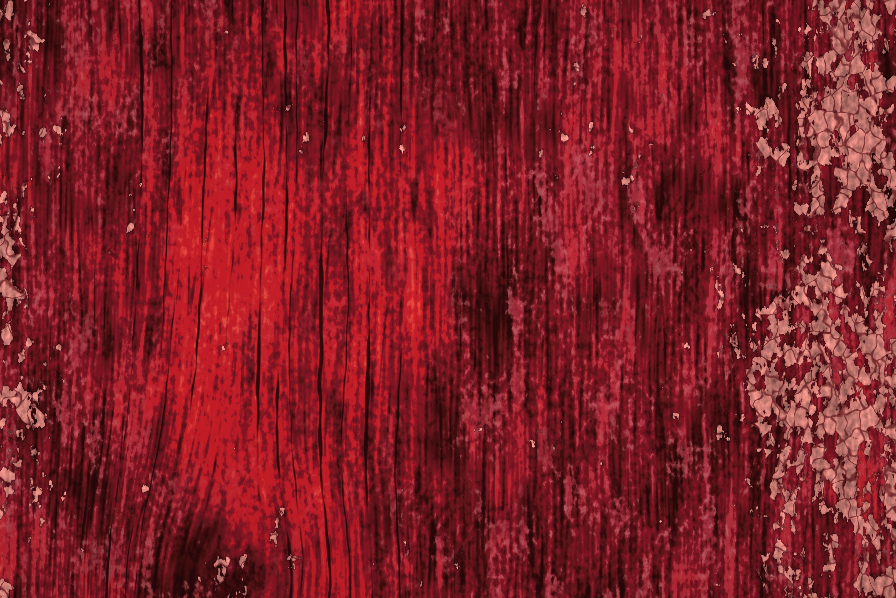
Reproduce this texture procedurally as a WebGL 2 fragment shader.

```glsl
#version 300 es
precision highp float;
// Weathered red timber: vertical grain, long splits, a knot and peeling pale paint.

uniform vec2 u_resolution;
out vec4 fragColor;

// Lengths are in canvas heights.
const vec3 SOOT    = vec3(0.15, 0.03, 0.035);
const vec3 UMBER   = vec3(0.25, 0.05, 0.055);
const vec3 MAROON  = vec3(0.38, 0.08, 0.105);
const vec3 CRIMSON = vec3(0.51, 0.08, 0.135);
const vec3 SCARLET = vec3(0.75, 0.11, 0.15);
const vec3 EMBER   = vec3(0.90, 0.26, 0.22);
const vec3 ROSE    = vec3(0.68, 0.21, 0.27);
const vec3 BLUSH   = vec3(0.75, 0.40, 0.42);
const vec3 PAINT   = vec3(0.77, 0.47, 0.44);
const vec2 GLOW_CENTRE = vec2(0.50, 0.50);
const vec2 GLOW_SIZE   = vec2(0.24, 0.48);
const vec2 KNOT        = vec2(0.37, 0.03);
const vec2 FLAKE_CELLS = vec2(46.0, 32.0);
const float RIDGES      = 76.0;
const int   SPLITS      = 12;
const float SPLIT_START = 0.23;
const float SPLIT_STEP  = 0.037;

vec2 hash2(vec2 p) {
  vec3 q = fract(p.xyx * vec3(0.1031, 0.1030, 0.0973));
  q += dot(q, q.yzx + 33.33);
  return fract((q.xx + q.yz) * q.zy);
}

float cornerSlope(vec2 cell, vec2 offset) {
  float angle = 6.2832 * hash2(cell).x;
  return dot(vec2(cos(angle), sin(angle)), offset);
}

float gradientNoise(vec2 p) {
  vec2 i = floor(p), f = fract(p);
  vec2 s = f * f * f * (f * (f * 6.0 - 15.0) + 10.0);
  vec2 e = vec2(1.0, 0.0);
  return mix(mix(cornerSlope(i, f), cornerSlope(i + e, f - e), s.x),
             mix(cornerSlope(i + e.yx, f - e.yx), cornerSlope(i + 1.0, f - 1.0), s.x), s.y);
}

float fbm(vec2 p) {
  float sum = 0.0, amp = 0.5;
  for (int i = 0; i < 4; i++) {
    sum += amp * gradientNoise(p);
    p = p * 2.03 + 17.3;
    amp *= 0.5;
  }
  return sum;
}

float blob(vec2 p, vec2 centre, vec2 size) {
  vec2 d = (p - centre) / size;
  return exp(-dot(d, d));
}

// x: gap to the nearest cell border, y: random value of the cell
vec2 flakeCells(vec2 p) {
  vec2 base = floor(p);
  float near = 9.0, next = 9.0, id = 0.0;
  for (int y = -1; y <= 1; y++)
    for (int x = -1; x <= 1; x++) {
      vec2 cell = base + vec2(x, y);
      vec2 h = hash2(cell + 51.0);
      float d = length(cell + h - p);
      if (d < near) { next = near; near = d; id = h.x; }
      else next = min(next, d);
    }
  return vec2(next - near, id);
}

// Grain leans to the left at the bottom and parts around the knot.
vec2 grainSpace(vec2 p) {
  float lean = 0.06 * (1.0 - p.y) * (1.0 - p.y) * blob(p, vec2(0.32, p.y), vec2(0.2, 1.0));
  float part = 0.65 * (p.x - KNOT.x) * blob(p, KNOT, vec2(0.15, 0.18));
  return vec2(p.x + lean - part + 0.010 * gradientNoise(p * vec2(5.0, 2.5)), p.y);
}

// Long open splits that thin out and break off
float splitLines(vec2 w, float px) {
  float dark = 0.0;
  for (int i = 0; i < SPLITS; i++) {
    float k = float(i);
    vec2 h = hash2(vec2(k, 7.0));
    float x = SPLIT_START + SPLIT_STEP * (k + 0.8 * h.x) + 0.012 * gradientNoise(vec2(k * 5.3, w.y * 2.5))
            + 0.003 * gradientNoise(vec2(k * 3.7, w.y * 22.0));
    float open = gradientNoise(vec2(k * 9.1 + 0.4, w.y * 4.0 + h.y * 8.0))
               + 0.5 * gradientNoise(vec2(k * 4.3 + 0.2, w.y * 19.0)) + 0.10;
    float halfWidth = 0.0006 + 0.0050 * h.y * max(open, 0.0);
    float line = 1.0 - smoothstep(halfWidth - 0.5 * px, halfWidth + px, abs(w.x - x));
    dark = max(dark, line * smoothstep(-0.22, 0.14, open));
  }
  return dark;
}

// Short dark hairlines along the zero crossings of stretched noise
float hairlines(vec2 w) {
  float line = 1.0 - smoothstep(0.03, 0.13, abs(gradientNoise(w * vec2(52.0, 3.0) + 80.0)));
  return line * smoothstep(-0.05, 0.25, gradientNoise(w * vec2(24.0, 9.0) + 33.0));
}

void main() {
  vec2 p = gl_FragCoord.xy / u_resolution.y;
  float px = 1.0 / u_resolution.y;
  vec2 w = grainSpace(p);
  float glow = blob(p + 0.2 * fbm(p * 5.0), GLOW_CENTRE, GLOW_SIZE);
  float knot = blob(p, KNOT, vec2(0.13, 0.10));

  // Wood tone from fibres, clouds and fine grit
  float fibre = 0.36 * gradientNoise(w * vec2(34.0, 2.5)) + 0.38 * gradientNoise(w * vec2(92.0, 5.0))
              + 0.42 * gradientNoise(w * vec2(165.0, 13.0));
  float cloud = fbm(p * vec2(4.5, 3.0) + 3.0);
  float grit = fbm(p * vec2(105.0, 70.0));
  float ridge = sin(6.2832 * (RIDGES * w.x + 0.8 * gradientNoise(w * vec2(9.0, 4.0))));
  float ridged = blob(p, vec2(0.82, 0.45), vec2(0.3, 0.6));
  float tone = 0.57 + 0.25 * glow + (1.0 - 0.35 * glow) * fibre + 0.65 * cloud + 0.75 * grit
             + 0.07 * ridge * ridged - 0.22 * knot - 0.13 * blob(p, vec2(0.84, 0.35), vec2(0.18, 0.28));
  tone -= 0.26 * hairlines(w);

  // Dark crusty stains, speckled rather than solid
  float stain = smoothstep(0.06, 0.26, fbm(p * vec2(9.0, 7.0) + 40.0) + 0.5 * grit);
  tone -= stain * (0.14 + 0.7 * abs(grit)) * (1.0 - 0.6 * glow);

  float heat = smoothstep(0.05, 0.6, glow + 0.9 * cloud + 0.5 * fibre + 0.12);
  vec3 col = mix(SOOT, UMBER, smoothstep(0.0, 0.22, tone));
  col = mix(col, MAROON, smoothstep(0.20, 0.42, tone));
  col = mix(col, CRIMSON, smoothstep(0.40, 0.60, tone));
  col = mix(col, mix(ROSE, SCARLET, heat), smoothstep(0.60, 0.80, tone));
  col = mix(col, mix(BLUSH, EMBER, heat), smoothstep(0.92, 1.25, tone));

  // Chalky worn veil over the cooler areas
  float worn = smoothstep(0.08, 0.28, fbm(w * vec2(19.0, 8.0) + 9.0) + 0.5 * fibre + 0.6 * grit);
  col = mix(col, mix(ROSE, BLUSH, smoothstep(0.0, 0.3, grit)), 0.7 * worn * (1.0 - 0.75 * heat));

  col = mix(col, SOOT * 0.6, 0.85 * splitLines(w, px));

  // Peeling paint: a ragged sheet broken into flakes
  float bias = -0.45 + 0.44 * smoothstep(1.15, 1.42, p.x) + 0.34 * smoothstep(0.14, 0.0, p.x)
             + 0.27 * blob(p, vec2(1.28, 0.42), vec2(0.09, 0.18)) - 0.12 * glow
             + 0.42 * blob(p, KNOT, vec2(0.07, 0.05));
  float sheet = bias + 0.8 * fbm(p * vec2(11.0, 4.5) + 21.0) + 1.0 * fbm(p * vec2(42.0, 25.0))
              + 0.35 * grit;
  vec2 warp = 0.6 * vec2(gradientNoise(p * 40.0), gradientNoise(p * 40.0 + 60.0));
  vec2 flake = flakeCells(p * FLAKE_CELLS + warp);
  sheet += 0.22 * (flake.y - 0.5);
  float cover = smoothstep(-0.02, 0.04, sheet);
  float gap = 1.0 - smoothstep(0.02, 0.16, flake.x + 0.15 * grit);
  vec3 paint = PAINT * (0.98 + 0.22 * (flake.y - 0.5) + 0.75 * grit + 0.35 * fibre);
  paint = mix(paint, MAROON, 0.7 * gap);
  col *= 1.0 - 0.38 * smoothstep(-0.13, 0.0, sheet);
  col = mix(col, paint, cover);

  // Edge falloff
  vec2 edge = gl_FragCoord.xy / u_resolution - 0.5;
  col *= 1.03 - 0.25 * dot(edge, edge);
  fragColor = vec4(clamp(col, 0.0, 1.0), 1.0);
}
```
